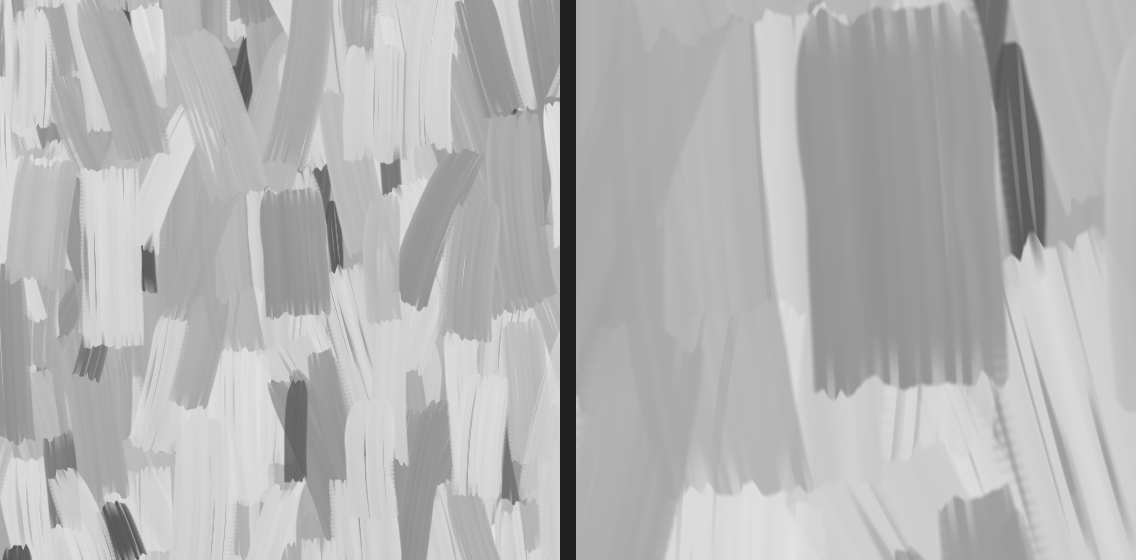
Left, the full canvas; right, a detail of the centre.
Reproduce this texture procedurally as a Shadertoy shader.

```glsl
// Layered grey brush strokes, mostly upright, with bristle streaks and ragged ends.

float hash(vec2 p) {
    vec3 q = fract(vec3(p.xyx) * 0.1031);
    q += dot(q, q.yzx + 33.33);
    return fract((q.x + q.y) * q.z);
}

float noise(vec2 p) {
    vec2 i = floor(p), f = fract(p);
    f = f * f * (3.0 - 2.0 * f);
    return mix(mix(hash(i), hash(i + vec2(1, 0)), f.x),
               mix(hash(i + vec2(0, 1)), hash(i + vec2(1, 1)), f.x), f.y);
}

// Paint tones, weighted by how often each one is used
float paintTone(float pick) {
    if (pick < 0.05) return 0.35;
    if (pick < 0.13) return 0.47;
    if (pick < 0.23) return 0.59;
    if (pick < 0.42) return 0.67;
    if (pick < 0.55) return 0.73;
    return 0.825;
}

// Returns the tone and the opacity of one stroke at point p
vec2 brushStroke(vec2 p, vec2 center, vec2 seed) {
    float tone = paintTone(hash(seed + 3.1));
    float isLight = step(0.8, tone);
    float size = mix(0.55, 1.0, smoothstep(0.4, 0.65, tone));
    float halfWidth = mix(0.032, 0.066, hash(seed + 5.7)) * size;
    float halfLength = mix(0.11, 0.21, hash(seed + 8.3)) * size;

    // Lean and bend
    float lean = hash(seed + 11.9) * 2.0 - 1.0;
    float angle = 0.04 + 0.17 * lean + 0.28 * lean * lean * lean;
    float c = cos(angle), s = sin(angle);
    vec2 q = p - center;
    q = vec2(c * q.x + s * q.y, c * q.y - s * q.x);
    q.x += (hash(seed + 14.3) - 0.5) * 1.1 * q.y * q.y;
    float u = q.x / halfWidth, v = q.y / halfLength;
    if (abs(u) > 1.0 || abs(v) > 1.0) return vec2(tone, 0.0);

    // Outline: rounded at the start, ragged at the tail
    vec2 grain = seed * 17.0;
    float fray = noise(vec2(q.x * 190.0, 2.0) + grain);
    float tuft = noise(vec2(q.x * 45.0, 7.0) + grain);
    float roundness = hash(seed + 17.5) * 0.65;
    float halfSpan = 1.0 - roundness * pow(abs(v), 5.0) * step(0.0, v)
                   - 0.05 * noise(vec2(q.y * 25.0, 4.0) + grain);
    float endGap = (1.0 - abs(v)) * halfLength - 0.014 * tuft - 0.01 * fray * fray;
    float alpha = smoothstep(0.0, 0.004, (halfSpan - abs(u)) * halfWidth)
                * smoothstep(0.0, 0.004, endGap);

    // Bristles: broad bands, fine streaks and sparse hairlines
    float band = noise(vec2(q.x * 60.0, q.y * 2.5) + grain);
    float streak = noise(vec2(q.x * 210.0, q.y * 4.0) + grain + 31.0);
    float patches = noise(vec2(q.x * 32.0, q.y * 5.0) + grain + 57.0);
    float hair = smoothstep(0.7, 0.92, noise(vec2(q.x * 240.0, q.y * 6.0) + grain + 83.0))
               * smoothstep(0.45, 0.75, patches);

    // Dry, stippled rim
    float rim = smoothstep(0.68, 0.95, abs(u) / halfSpan);
    float stipple = 0.5 + 0.5 * sin(q.y * 850.0);
    float dry = rim * smoothstep(0.4, 0.7, patches) * (0.25 + 0.45 * stipple * streak);
    float tail = smoothstep(0.035, 0.0, endGap) * smoothstep(0.5, 0.8, streak) * 0.6;
    float body = mix(0.72, 0.98, smoothstep(0.0, 0.35, hash(seed + 20.1)));
    alpha *= body * (1.0 - dry) * (1.0 - tail) * (1.0 - 0.35 * hair);

    tone += isLight * 0.055 * (hash(seed + 23.7) - 0.3);
    tone += 0.035 * (band - 0.5) + 0.03 * (streak - 0.5) * (0.4 + patches) + 0.012 * v;
    tone += hair * mix(0.07, -0.2, isLight);
    tone += 0.03 * rim * smoothstep(0.5, 0.8, band);
    return vec2(tone, alpha);
}

void mainImage(out vec4 fragColor, in vec2 fragCoord) {
    vec2 p = fragCoord / iResolution.y;

    // Streaky underpainting
    float shade = 0.56 + 0.16 * noise(p * vec2(12.0, 5.0))
                + 0.05 * (noise(p * vec2(180.0, 5.0)) - 0.5);

    // Strokes scattered on jittered grids, one grid per layer
    vec2 cellSize = vec2(0.16, 0.3);
    for (int layer = 0; layer < 7; layer++) {
        float k = float(layer);
        vec2 shift = vec2(hash(vec2(k, 4.0)), hash(vec2(k, 9.0)));
        vec2 home = floor(p / cellSize + shift);
        for (int j = -1; j <= 1; j++) {
            for (int i = -1; i <= 1; i++) {
                vec2 cell = home + vec2(i, j);
                vec2 seed = cell + vec2(13.0, 29.0) * (k + 1.0);
                vec2 jitter = vec2(hash(seed + 0.3), hash(seed + 1.7)) * 0.8 + 0.1;
                vec2 center = (cell + jitter - shift) * cellSize;
                vec2 paint = brushStroke(p, center, seed);
                shade = mix(shade, paint.x, paint.y);
            }
        }
    }
    fragColor = vec4(vec3(clamp(shade, 0.0, 1.0)), 1.0);
}
```
